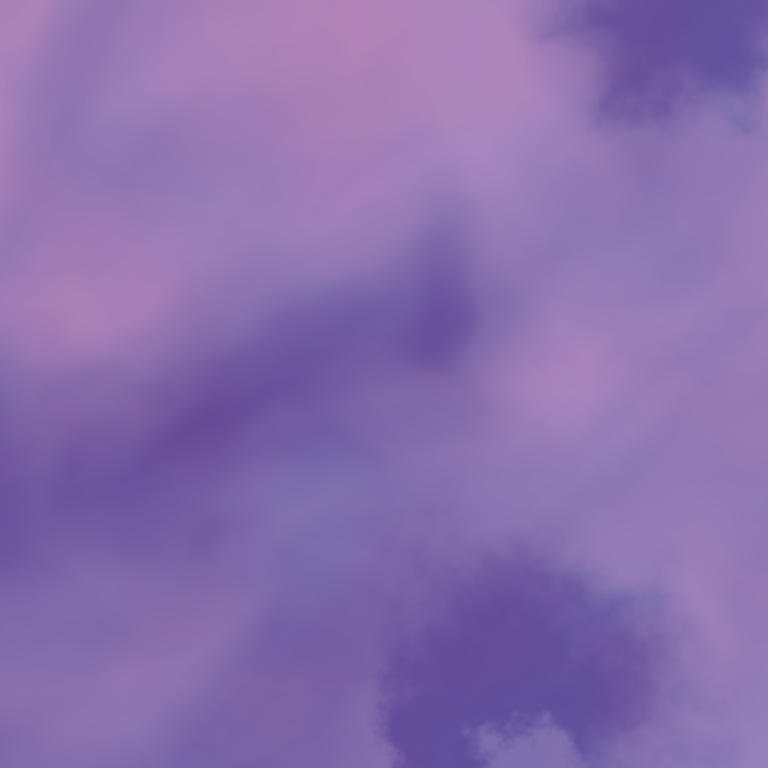
This texture is drawn by a WebGL 2 fragment shader. Its source:

```glsl
#version 300 es
precision highp float;
// Soft violet cloudscape: two lilac cloud banks part along a curved blue valley,
// with two dark gaps of open sky. Banks are smooth ramps bent by gradient noise;
// a finer warp frays the gap edges, and a slow noise drifts the hue.

uniform vec2 u_resolution;
out vec4 fragColor;

const vec3 DEEP_VIOLET = vec3(0.365, 0.285, 0.590);
const vec3 MID_VIOLET  = vec3(0.505, 0.425, 0.670);
const vec3 PALE_LILAC  = vec3(0.665, 0.525, 0.735);
const vec3 PINK_SHIFT  = vec3(0.040, -0.012, -0.018);

const float BROAD_WARP  = 0.11;   // bending of the banks
const float FRAY_WARP   = 0.07;   // raggedness of the gap edges
const float BILLOW      = 0.42;   // tone change inside the banks
const float BANK_SOFT   = 0.25;   // width of the valley slopes
const float SMUDGE      = 0.20;   // strength of dark valley smudges
const float BRUSH       = 0.012;  // faint fine texture
const vec2  LOW_GAP     = vec2(0.68, 0.10);
const vec2  HIGH_GAP    = vec2(0.91, 0.97);

vec2 hashGradient(vec2 cell) {
  uvec2 q = uvec2(ivec2(cell)) * uvec2(1597334673u, 3812015801u);
  uint h = (q.x ^ q.y) * 1597334673u;
  h = (h ^ (h >> 15)) * 2246822519u;
  h ^= h >> 13;
  float angle = float(h >> 8) / 16777216.0 * 6.28319;
  return vec2(cos(angle), sin(angle));
}

// Gradient noise, about -0.7 to 0.7
float noise(vec2 p) {
  vec2 i = floor(p), f = p - i;
  vec2 w = f * f * f * (f * (f * 6.0 - 15.0) + 10.0);
  float a = dot(hashGradient(i), f);
  float b = dot(hashGradient(i + vec2(1, 0)), f - vec2(1, 0));
  float c = dot(hashGradient(i + vec2(0, 1)), f - vec2(0, 1));
  float d = dot(hashGradient(i + vec2(1, 1)), f - vec2(1, 1));
  return mix(mix(a, b, w.x), mix(c, d, w.x), w.y);
}

float fbm(vec2 p, int octaves, float gain) {
  const mat2 TURN = mat2(1.6, 1.2, -1.2, 1.6);
  float sum = 0.0, amp = 1.0;
  for (int i = 0; i < octaves; i++) {
    sum += amp * noise(p);
    p = TURN * p + 7.3;
    amp *= gain;
  }
  return sum;
}

// 1 inside an elliptical gap, falling to 0 over the given softness
float gap(vec2 p, vec2 centre, vec2 radius, float softness) {
  return 1.0 - smoothstep(1.0 - softness, 1.0 + softness, length((p - centre) / radius));
}

// Cloud brightness: 0 in the deepest sky, 1 on the palest cloud
float cloudTone(vec2 p) {
  vec2 bend = vec2(fbm(p * 2.6 + 3.1, 3, 0.4), fbm(p * 2.6 + 19.7, 3, 0.4));
  vec2 fray = vec2(fbm(p * 8.0 + 41.0, 5, 0.55), fbm(p * 8.0 + 63.0, 5, 0.55));
  vec2 q = p + BROAD_WARP * bend;

  // Valley and the banks on either side
  float height = q.y - (0.33 + 0.15 * q.x + 0.60 * q.x * q.x);
  float valley = mix(0.14, 0.52, smoothstep(0.0, 0.75, q.x));
  float lowerBank = mix(0.48, 0.82, smoothstep(0.35, 0.80, q.x));
  float tone = mix(valley, 0.86, smoothstep(-0.02, BANK_SOFT, height));
  tone = mix(tone, lowerBank, smoothstep(0.02, BANK_SOFT, -height));

  // Billows stretched along the rising diagonal
  vec2 along = vec2(0.86 * p.x + 0.51 * p.y, 0.86 * p.y - 0.51 * p.x);
  tone += BILLOW * fbm(along * vec2(2.6, 4.2) + 11.0 + 0.5 * bend, 4, 0.38);

  // Small dark smudges on the valley floor
  float floorMask = exp(-pow(height / 0.13, 2.0));
  tone -= SMUDGE * floorMask * smoothstep(0.08, 0.45, noise(q * vec2(6.5, 8.5) + 5.0));

  // Open sky: a crisp left edge below, softer edges elsewhere
  vec2 ragged = p + 0.4 * BROAD_WARP * bend + FRAY_WARP * fray;
  float edge = mix(0.16, 0.60, smoothstep(0.50, 0.72, p.x + 0.8 * p.y - 0.05));
  tone = mix(tone, 0.03, 0.92 * gap(ragged, LOW_GAP, vec2(0.18, 0.16), edge));
  tone = mix(tone, 0.08, 0.90 * gap(ragged, HIGH_GAP, vec2(0.15, 0.10), 0.55));

  // Wisps rising from the foot of the lower gap
  float wisp = gap(ragged, vec2(LOW_GAP.x, -0.01), vec2(0.09, 0.04), 0.4);
  return mix(tone, 0.66, 0.75 * wisp);
}

void main() {
  vec2 p = gl_FragCoord.xy / u_resolution;
  float tone = cloudTone(p);
  tone += BRUSH * fbm(p * vec2(24.0, 42.0), 3, 0.6);
  tone = clamp(tone, 0.0, 1.0);

  vec3 colour = mix(DEEP_VIOLET, MID_VIOLET, smoothstep(-0.25, 0.75, tone) * 0.0 + min(tone * 2.0, 1.0));
  colour = mix(colour, PALE_LILAC, max(tone * 2.0 - 1.0, 0.0));

  // Warmer towards the upper left, bluer where the drift runs low
  float drift = 0.9 * fbm(p * 3.4 + 29.0, 3, 0.5) + 0.5 * (p.y - p.x);
  colour += PINK_SHIFT * clamp(drift, -0.8, 0.8);
  fragColor = vec4(colour, 1.0);
}
```
